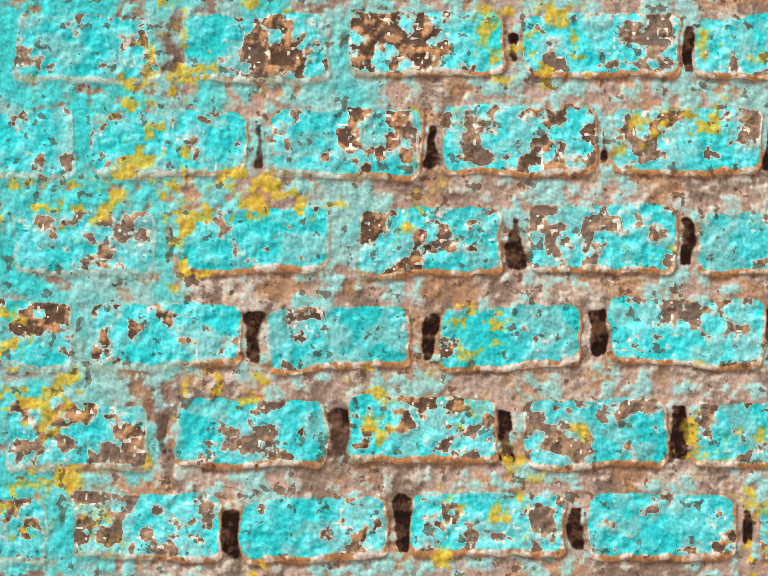
This texture is drawn by a WebGL 2 fragment shader. Its source:

```glsl
#version 300 es
precision highp float;
uniform vec2 u_resolution;
out vec4 fragColor;

#define ROWS 6.0
#define PITCH 0.2986
#define BRICK_HALF vec2(0.129, 0.0575)
#define CORNER 0.017
#define WARP 0.026
#define JITTER 0.012
#define CHIP_LEVEL 0.565
#define RELIEF 0.75
#define GRAIN 0.16

const vec3 PAINT_DEEP = vec3(0.20, 0.79, 0.79);
const vec3 PAINT_LIGHT = vec3(0.53, 0.89, 0.89);
const vec3 PAINT_FADED = vec3(0.57, 0.77, 0.74);
const vec3 PLASTER = vec3(0.83, 0.77, 0.70);
const vec3 MORTAR = vec3(0.73, 0.61, 0.54);
const vec3 MORTAR_DARK = vec3(0.54, 0.45, 0.39);
const vec3 CLAY = vec3(0.75, 0.52, 0.34);
const vec3 SOIL = vec3(0.36, 0.25, 0.19);
const vec3 HOLLOW = vec3(0.17, 0.11, 0.09);
const vec3 LICHEN = vec3(0.82, 0.68, 0.22);

float hash(vec2 p) {
  vec3 q = fract(p.xyx * 0.1031);
  q += dot(q, q.yzx + 33.33);
  return fract((q.x + q.y) * q.z);
}

float noise(vec2 p) {
  vec2 i = floor(p), f = fract(p);
  f = f * f * (3.0 - 2.0 * f);
  vec2 e = vec2(0.0, 1.0);
  return mix(mix(hash(i), hash(i + e.yx), f.x),
             mix(hash(i + e.xy), hash(i + e.yy), f.x), f.y);
}

float fbm(vec2 p) {
  float sum = 0.0, amp = 0.533;
  for (int i = 0; i < 4; i++) {
    sum += amp * noise(p);
    p = mat2(1.6, 1.2, -1.2, 1.6) * p + 17.3;
    amp *= 0.5;
  }
  return sum;
}

float roundedBox(vec2 p, vec2 halfSize, float r) {
  vec2 q = abs(p) - halfSize + r;
  return length(max(q, 0.0)) + min(max(q.x, q.y), 0.0) - r;
}

// 1 inside a shape, with an edge never thinner than a pixel
float inside(float d, float soft) {
  float w = max(soft, 0.8 / u_resolution.y);
  return 1.0 - smoothstep(-w, w, d);
}

void main() {
  vec2 p = gl_FragCoord.xy / u_resolution.y;

  // Shared noise fields
  float broad = fbm(p * 5.0 + 3.0);
  float patchy = fbm(p * 13.0 + 21.0);
  float fine = fbm(p * 58.0 + 9.0);
  float relief = fine - fbm((p + vec2(-0.004, 0.005)) * 58.0 + 9.0);
  float speck = noise(p * 120.0 + 70.0);

  // Staggered rows, drifting left near the base
  vec2 q = p + WARP * (vec2(fbm(p * 12.0 + 40.0), fbm(p * 12.0 + 80.0)) - 0.5);
  float row = floor(q.y * ROWS);
  float shift = 0.5 * mod(row + 1.0, 2.0) + 0.15 * exp(-max(row, 0.0));
  float along = q.x / PITCH + shift;
  vec2 id = vec2(floor(along), row);
  vec2 local = vec2((fract(along) - 0.5) * PITCH, (fract(q.y * ROWS) - 0.5) / ROWS);

  // Per-brick place, tilt and size
  vec2 rnd = vec2(hash(id + 11.0), hash(id + 47.0)) - 0.5;
  vec2 b = local - rnd * JITTER;
  b.y += b.x * 0.05 * rnd.x;
  vec2 size = BRICK_HALF + vec2(0.014, 0.006) * rnd.yx;
  float rough = (fine - 0.5) * 0.007;
  float body = roundedBox(b, size, CORNER) + rough;
  float face = roundedBox(b - vec2(-0.001, 0.005), size - vec2(0.003, 0.006), CORNER) + rough * 1.5;
  float shade = roundedBox(b + vec2(-0.003, 0.006), size, CORNER) + rough;

  // Thick old paint buries the joints toward the upper left
  float reach = p.x - 0.28 * p.y + (broad - 0.5) * 1.1;
  float buried = 1.0 - smoothstep(0.06, 0.46, reach);

  // Mortar, dusty and partly painted
  vec3 col = mix(MORTAR_DARK, MORTAR, smoothstep(0.30, 0.55, patchy));
  col = mix(col, PLASTER, 0.75 * smoothstep(0.47, 0.66, fine * 0.6 + broad * 0.4));
  col = mix(col, CLAY, 0.5 * smoothstep(0.52, 0.68, fbm(p * 20.0 + 60.0)));
  float wash = smoothstep(0.50, 0.62, patchy * 0.55 + fine * 0.45 + buried * 0.16);
  vec3 washCol = mix(PAINT_FADED, PAINT_DEEP, buried * smoothstep(0.42, 0.62, broad * 0.5 + patchy * 0.5));
  col = mix(col, washCol, wash * 0.88);

  // Shadows and open vertical joints
  col = mix(col, SOIL, 0.72 * inside(shade, 0.006) * (1.0 - 0.75 * buried));
  float joint = floor(along + 0.5);
  vec2 gap = vec2((along - joint) * PITCH, local.y + 0.002);
  float gape = hash(vec2(joint, row) + 5.0);
  float hole = roundedBox(gap, vec2(0.006 + 0.006 * gape, 0.026 + 0.022 * gape), 0.006);
  hole += (patchy - 0.5) * 0.035 + rough;
  col = mix(col, mix(HOLLOW, SOIL, smoothstep(0.4, 0.7, fine)), inside(hole, 0.003) * (1.0 - 0.85 * buried));

  // Bare clay rim, darkest along the underside
  vec3 rim = mix(CLAY, PLASTER, smoothstep(0.45, 0.65, fine));
  rim = mix(rim, SOIL, 0.5 * smoothstep(0.0, 0.012, -b.y - size.y + 0.010));
  rim = mix(rim, PAINT_FADED, buried * 0.75);
  col = mix(col, rim, inside(body, 0.0015));

  // Painted face
  vec3 paint = mix(PAINT_DEEP, PAINT_LIGHT, smoothstep(0.30, 0.72, fine * 0.5 + patchy * 0.5));
  paint = mix(paint, PAINT_FADED, 0.65 * smoothstep(0.48, 0.64, fbm(p * 24.0 + 5.0)));
  paint *= 0.97 + 0.08 * rnd.y;

  // Flakes expose clay, soil and pale undercoat
  float wear = 0.45 * patchy + 0.55 * fbm(p * 44.0 + 33.0) + 0.07 * rnd.x;
  float chip = smoothstep(CHIP_LEVEL, CHIP_LEVEL + 0.035, wear);
  float pale = smoothstep(CHIP_LEVEL - 0.03, CHIP_LEVEL, wear);
  vec3 bare = mix(SOIL, CLAY, smoothstep(0.42, 0.68, fine));
  bare = mix(bare, MORTAR_DARK, 0.6 * smoothstep(0.4, 0.6, broad));
  paint = mix(mix(paint, PLASTER, 0.7 * pale), bare, chip * 0.9);
  paint = mix(paint, PLASTER + 0.08, smoothstep(0.80, 0.90, speck) * smoothstep(0.44, 0.60, patchy));
  col = mix(col, paint, inside(face, 0.0015));

  // Lichen dots and dark pits
  float lichen = smoothstep(0.60, 0.67, fbm(p * 9.0 + 130.0)) * smoothstep(0.50, 0.62, fbm(p * 50.0 + 90.0));
  col = mix(col, LICHEN, lichen * 0.85);
  col = mix(col, SOIL, 0.6 * smoothstep(0.68, 0.76, fbm(p * 65.0 + 150.0)));

  // Surface relief and grain
  col *= 1.0 + RELIEF * relief + GRAIN * (noise(p * 260.0) - 0.5);
  fragColor = vec4(clamp(col * 1.04, 0.0, 1.0), 1.0);
}
```
